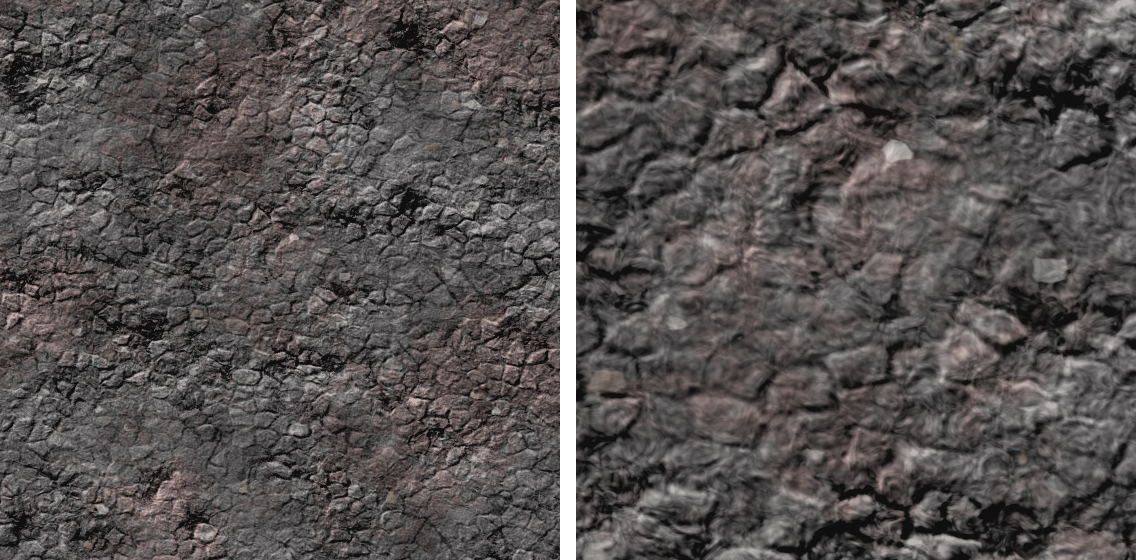
Left, the full canvas; right, a detail of the centre.
Reproduce this texture procedurally as a three.js fragment shader.

```glsl
// Rough volcanic soil: billowed gradient noise plus broken cell plateaus form a
// height field, lit from the upper left and darkened in its pits and cracks.
// Broad noise varies tone and rust; a jittered cell grid scatters pale stones.
varying vec2 vUv;

const float BASE_TONE = 0.335;
const float CLOD_FREQ = 13.0;
const float CLOD_GAIN = 0.7;
const float CHUNK_FREQ = 29.0;
const float CHUNK_HEIGHT = 0.5;
const float FINE_RELIEF = 0.45;
const float WIDE_RELIEF = 0.1;
const float CAVITY = 0.14;
const float PIT_DEPTH = 0.12;
const float CRACK_FREQ = 10.0;
const float CRACK_DEPTH = 0.15;
const float GRAIN = 0.085;
const float STONE_FREQ = 24.0;
const float STONE_CHANCE = 0.12;
const vec2 LIGHT_DIR = vec2(-0.45, 0.89);
const vec2 STRATA = vec2(1.0, 1.2);
const vec3 ASH_TINT = vec3(1.0, 0.98, 0.98);
const vec3 RUST_TINT = vec3(1.1, 0.96, 0.94);
const vec3 PALE_STONE = vec3(0.62, 0.61, 0.60);
const vec3 TAN_STONE = vec3(0.50, 0.45, 0.41);

vec2 hash2(vec2 p) {
  vec3 q = fract(p.xyx * vec3(0.1031, 0.1030, 0.0973));
  q += dot(q, q.yzx + 33.33);
  return fract((q.xx + q.yz) * q.zy);
}

float cornerSlope(vec2 cell, vec2 offset) {
  float angle = 6.2832 * hash2(cell).x;
  return dot(vec2(cos(angle), sin(angle)), offset);
}

// Gradient noise, centred on zero
float noise(vec2 p) {
  vec2 i = floor(p), f = fract(p), e = vec2(1.0, 0.0);
  vec2 u = f * f * f * (f * (f * 6.0 - 15.0) + 10.0);
  float low = mix(cornerSlope(i, f), cornerSlope(i + e.xy, f - e.xy), u.x);
  float high = mix(cornerSlope(i + e.yx, f - e.yx), cornerSlope(i + e.xx, f - e.xx), u.x);
  return 1.2 * mix(low, high, u.y);
}

vec2 noise2(vec2 p) { return vec2(noise(p), noise(p + 50.0)); }

// Broken cells: x is the gap to the next cell, y is a random value per cell
vec2 chunks(vec2 p) {
  vec2 cell = floor(p);
  float nearest = 9.0, second = 9.0, value = 0.0;
  for (int k = 0; k < 9; k++) {
    vec2 id = cell + vec2(mod(float(k), 3.0), floor(float(k) / 3.0)) - 1.0;
    float d = length(p - id - hash2(id + 7.0));
    second = min(second, max(d, nearest));
    if (d < nearest) value = hash2(id + 43.0).x;
    nearest = min(nearest, d);
  }
  return vec2(second - nearest, value);
}

// Creased clods with angular plateaus
float clodHeight(vec2 p) {
  mat2 turn = mat2(0.8, 0.6, -0.6, 0.8);
  vec2 chunk = chunks(p * CHUNK_FREQ);
  float height = CHUNK_HEIGHT * (chunk.y * smoothstep(0.0, 0.3, chunk.x) - 0.35);
  p *= CLOD_FREQ;
  height += 0.6 * noise(p);
  float amp = 0.6;
  for (int i = 0; i < 4; i++) {
    p = turn * p * 2.07 + 17.3;
    float n = noise(p);
    height += amp * mix(n, 1.6 * abs(n) - 0.32, 0.6);
    amp *= CLOD_GAIN;
  }
  return height;
}

// Scattered angular stones: x is coverage, y is a random shade
vec2 stones(vec2 p) {
  vec2 cell = floor(p), result = vec2(0.0);
  vec2 ragged = p + 0.2 * noise2(p * 3.5);
  for (int k = 0; k < 9; k++) {
    vec2 id = cell + vec2(mod(float(k), 3.0), floor(float(k) / 3.0)) - 1.0;
    vec2 kind = hash2(id + 71.0);
    vec2 d = ragged - id - 0.2 - 0.6 * hash2(id + 13.0);
    float radius = mix(0.08, 0.3, kind.y * kind.y);
    float dist = max(abs(d.x) * 0.8 + abs(d.y) * 0.5, abs(d.y) * 1.15);
    float cover = step(kind.x, STONE_CHANCE);
    cover *= 1.0 - smoothstep(radius - 0.05, radius + 0.04, dist);
    if (cover > result.x) result = vec2(cover, hash2(id + 29.0).x);
  }
  return result;
}

void main() {
  vec2 p = vUv * STRATA + 3.0;
  vec2 q = p + 0.006 * noise2(p * 19.0) + 0.004 * noise2(p * 60.0);

  // Relief lighting, cavities and short angular cracks
  float height = clodHeight(q);
  float fine = height - clodHeight(q + LIGHT_DIR * 0.004);
  float wide = height - clodHeight(q + LIGHT_DIR * 0.011);
  float rough = clamp(1.0 + 0.9 * noise(p * 6.0 + 9.0), 0.6, 1.4);
  float relief = FINE_RELIEF * fine + WIDE_RELIEF * wide + CAVITY * height;
  float pit = 1.0 - smoothstep(-0.5, -0.25, height);
  float crack = 1.0 - smoothstep(0.01, 0.07, chunks(q * CRACK_FREQ).x);
  crack *= smoothstep(0.05, 0.25, noise(p * 9.0 + 33.0));

  // Broad tone and rust patches
  float tone = 0.08 * noise(p * 3.5 + 5.0) + 0.08 * noise(p * 9.0 + 15.0);
  float rustField = noise(p * 2.8 + 61.0) + 0.5 * noise(p * 11.0 + 81.0);
  float rust = smoothstep(-0.2, 0.6, rustField + 0.5 * noise(p * 45.0));
  float shade = BASE_TONE + tone + rough * (relief - PIT_DEPTH * pit);
  shade += GRAIN * noise(p * 210.0) - CRACK_DEPTH * crack - 0.02 * rust;
  vec3 color = clamp(shade, 0.06, 0.72) * mix(ASH_TINT, RUST_TINT, rust);

  // Pale and tan stones, partly shaded by the ground
  vec2 stone = stones(p * STONE_FREQ);
  vec3 stoneColor = mix(PALE_STONE, TAN_STONE, smoothstep(0.5, 0.8, stone.y));
  stoneColor *= 0.85 + 0.25 * fract(stone.y * 7.0) + 1.2 * relief;
  gl_FragColor = vec4(mix(color, stoneColor, 0.8 * stone.x), 1.0);
}
```
